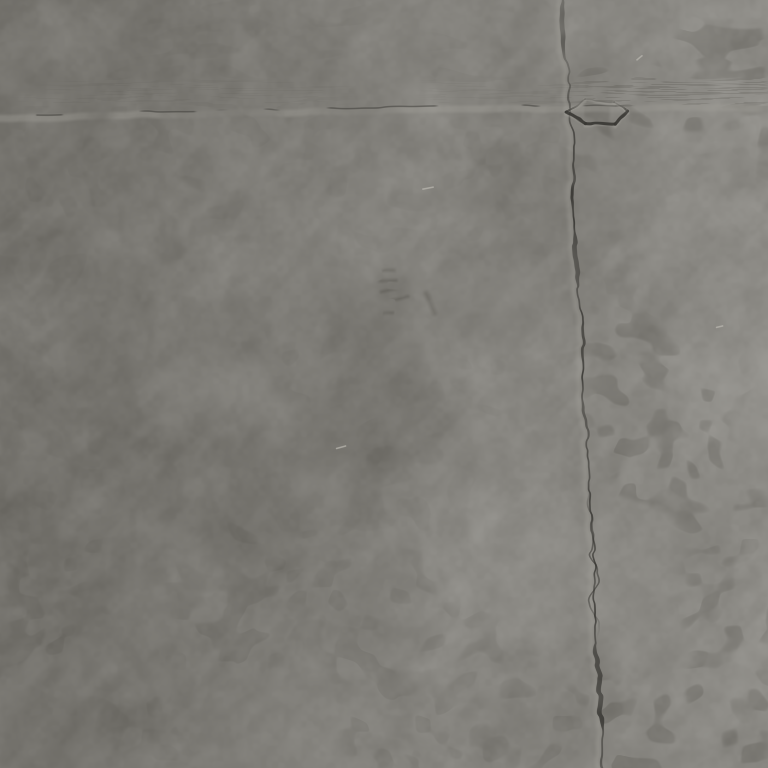
This texture is drawn by a Shadertoy shader. Its source:

```glsl
const vec3 SHADE_GREY = vec3(0.455, 0.447, 0.425);
const vec3 LIGHT_GREY = vec3(0.560, 0.553, 0.533);
const vec3 CRACK_GREY = vec3(0.215, 0.210, 0.195);
const vec3 LIP_GREY = vec3(0.640, 0.632, 0.605);
const float CLOUD_AMOUNT = 0.75;
const float MOTTLE_AMOUNT = 0.50;
const float BRUSH_AMOUNT = 0.24;
const float GRAIN_AMOUNT = 0.16;
const float STAIN_AMOUNT = 0.50;
const float CRACK_WIDTH = 0.0011;
const float JOINT_WIDTH = 0.0045;
const int FLECKS = 4;
const int SCUFFS = 5;
const int CHIP_SIDES = 6;

vec2 hash2(vec2 p) {
    vec3 q = fract(p.xyx * vec3(0.1031, 0.1030, 0.0973));
    q += dot(q, q.yzx + 33.33);
    return fract((q.xx + q.yz) * q.zy);
}

// Smooth cellular noise: random cell values blended by distance
float cells(vec2 p) {
    vec2 cell = floor(p), f = p - cell;
    float sum = 0.0, total = 0.0;
    for (int j = -1; j <= 1; j++)
    for (int i = -1; i <= 1; i++) {
        vec2 o = vec2(i, j);
        vec2 h = hash2(cell + o + 50.0);
        vec2 d = o + 0.2 + 0.6 * h - f;
        float w = exp(-5.0 * dot(d, d));
        sum += w * hash2(cell + o + 117.0).x;
        total += w;
    }
    return sum / total;
}

float signedCells(vec2 p) { return cells(p) - 0.5; }

float segment(vec2 p, vec2 a, vec2 b) {
    vec2 d = b - a;
    return length(p - a - d * clamp(dot(p - a, d) / dot(d, d), 0.0, 1.0));
}

float stroke(float dist, float width, float soft) {
    return 1.0 - smoothstep(width - soft, width + soft, dist);
}

// Slab tone: side light, clouds, mottling, brushed streaks and stains
float slabTone(vec2 p) {
    vec2 warped = p + 0.012 * sin(p.yx * 23.0 + 2.0 * sin(p * 11.0));
    vec2 diagonal = vec2(p.x + p.y, p.y - p.x);
    float tone = mix(-0.03, 0.93, p.x) - 0.18 * p.y * p.y * (1.0 - p.x) + 0.06;
    tone += CLOUD_AMOUNT * 0.6 * signedCells(warped * 5.0);
    tone += CLOUD_AMOUNT * 0.4 * signedCells(warped * 11.0 + 7.0);
    tone += MOTTLE_AMOUNT * 0.6 * signedCells(warped * 26.0 + 3.0);
    tone += MOTTLE_AMOUNT * 0.4 * signedCells(warped * 55.0 + 13.0);
    tone += BRUSH_AMOUNT * signedCells(diagonal * vec2(14.0, 42.0));
    tone += GRAIN_AMOUNT * signedCells(p * 130.0);

    float rough = 0.25 + 0.75 * smoothstep(0.72, 0.80, p.x);
    rough = max(rough, 0.55 * (1.0 - smoothstep(0.15, 0.5, p.y)));
    float upper = smoothstep(0.86, 0.90, p.y);
    vec2 stretch = mix(vec2(42.0, 50.0), vec2(24.0, 75.0), upper);
    float patches = smoothstep(0.42, 0.68, cells(p * 9.0 + 21.0));
    float spots = smoothstep(0.56, 0.78, cells(warped * stretch + 31.0));
    return tone - STAIN_AMOUNT * rough * patches * spots;
}

// Corners of the chipped edge, on a flattened irregular ring
vec2 chipCorner(int i) {
    float a = 6.28318 * float(i) / float(CHIP_SIDES);
    return vec2(0.780, 0.854) + vec2(0.041, 0.016) * vec2(cos(a), sin(a))
         + 0.006 * (hash2(vec2(i % CHIP_SIDES, 5)) - 0.5);
}

void mainImage(out vec4 fragColor, in vec2 fragCoord) {
    vec2 p = fragCoord / iResolution.xy;
    float soft = max(0.0009, 0.7 / iResolution.y);
    float tone = slabTone(p);

    // Scuff strokes and soft smudge in the middle
    for (int i = 0; i < SCUFFS; i++) {
        vec2 h = hash2(vec2(i, 41));
        vec2 a = vec2(0.490 + 0.012 * h.x, 0.592 + 0.014 * float(i));
        vec2 b = a + vec2(0.022 + 0.016 * h.y, 0.010 * h.x);
        float worn = smoothstep(0.3, 0.6, cells(p * 85.0 + 9.0));
        tone -= 0.55 * worn * stroke(segment(p, a, b), 0.002, 0.003);
    }
    float hook = segment(p, vec2(0.555, 0.618), vec2(0.566, 0.592));
    tone -= 0.55 * stroke(hook, 0.003, 0.004);
    tone -= 0.25 * exp(-dot(p - vec2(0.515, 0.62), p - vec2(0.515, 0.62)) * 1200.0);
    vec3 color = mix(SHADE_GREY, LIGHT_GREY, clamp(tone, -0.7, 1.6));

    // Horizontal joint: pale worn band with broken dark hairline
    float jointY = 0.846 + 0.026 * p.x - 0.012 * p.x * p.x + 0.004 * signedCells(vec2(p.x * 30.0, 2.0));
    float jointDist = p.y - jointY;
    float worn = smoothstep(0.25, 0.65, cells(vec2(p.x * 19.0, 8.0)));
    color = mix(color, LIP_GREY, (0.12 + 0.25 * worn) * stroke(abs(jointDist), JOINT_WIDTH, 0.003));
    float broken = smoothstep(0.57, 0.70, cells(vec2(p.x * 24.0, 15.0)));
    color = mix(color, CRACK_GREY, 0.5 * broken * stroke(abs(jointDist - 0.004), 0.001, soft));

    // Vertical crack: leaning, jagged, splitting in two lower down
    float jag = 0.007 * signedCells(vec2(4.0, p.y * 24.0)) + 0.005 * signedCells(vec2(9.0, p.y * 75.0));
    float side = p.x - (0.786 - 0.052 * p.y + jag);
    float gap = smoothstep(0.50, 0.80, cells(vec2(17.0, p.y * 19.0)));
    float depth = mix(0.72, 0.42, smoothstep(0.80, 0.92, p.y)) * (0.65 + 0.7 * cells(vec2(23.0, p.y * 40.0)));
    color = mix(color, LIP_GREY, 0.32 * stroke(abs(side + 0.005), 0.003, 0.004));
    color = mix(color, CRACK_GREY, depth * stroke(abs(side), CRACK_WIDTH + 0.002 * gap, soft));
    float lower = smoothstep(0.16, 0.23, p.y) * (1.0 - smoothstep(0.31, 0.38, p.y));
    float split = abs(side + 0.009 * sin(p.y * 95.0) * cells(vec2(p.y * 30.0, 6.0)));
    color = mix(color, CRACK_GREY, 0.55 * lower * stroke(split, CRACK_WIDTH, soft));

    // Chip at the crossing: dark lower edge, pale upper edge
    vec2 chipPoint = p + 0.003 * vec2(signedCells(p * 70.0), signedCells(p * 70.0 + 19.0));
    for (int i = 0; i < CHIP_SIDES; i++) {
        vec2 a = chipCorner(i), b = chipCorner(i + 1);
        float d = segment(chipPoint, a, b);
        float below = 1.0 - smoothstep(0.850, 0.866, p.y);
        color = mix(color, LIP_GREY, 0.45 * stroke(segment(chipPoint, a - vec2(0.0, 0.003), b), 0.002, 0.002));
        color = mix(color, CRACK_GREY, mix(0.25, 0.9, below) * stroke(d, 0.001 + 0.001 * below, soft));
    }

    // Pale flecks
    for (int i = 0; i < FLECKS; i++) {
        vec2 a = hash2(vec2(i, 73));
        vec2 b = a + vec2(0.010, 0.004) * (0.4 + hash2(vec2(i, 91)));
        color = mix(color, vec3(0.74, 0.73, 0.70), 0.7 * stroke(segment(p, a, b), 0.001, soft));
    }
    fragColor = vec4(color, 1.0);
}
```
